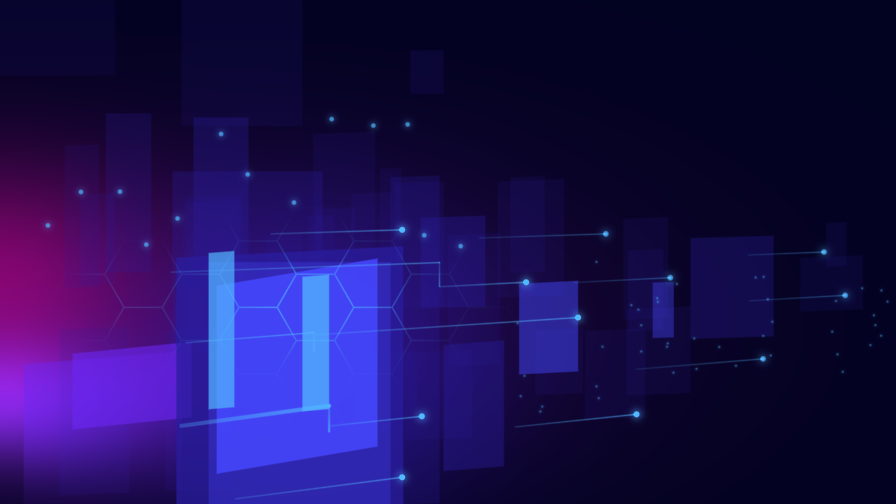
This background is drawn by a WebGL 1 fragment shader. Its source:

```glsl
precision highp float;
uniform vec2 u_resolution;

const vec3 NAVY = vec3(0.008, 0.008, 0.13);
const vec3 INDIGO = vec3(0.16, 0.11, 0.62);
const vec3 BLUE = vec3(0.27, 0.28, 1.0);
const vec3 VIOLET = vec3(0.42, 0.15, 0.96);
const vec3 CYAN = vec3(0.32, 0.72, 1.0);

float hash(float n) {
  return fract(sin(n * 127.1) * 43758.5);
}

float glow(vec2 p, vec2 center, vec2 radius) {
  vec2 d = (p - center) / radius;
  return exp(-dot(d, d));
}

// Upright panel; box holds left, bottom, right, top; slope tilts its ends
float panel(vec2 p, vec4 box, float slope, float aa) {
  vec2 center = 0.5 * (box.xy + box.zw);
  p.y -= slope * (p.x - center.x);
  vec2 d = abs(p - center) - 0.5 * (box.zw - box.xy);
  return 1.0 - smoothstep(-aa, aa, max(d.x, d.y));
}

float stroke(vec2 p, vec2 a, vec2 b, float width, float aa) {
  vec2 ab = b - a;
  float along = clamp(dot(p - a, ab) / dot(ab, ab), 0.0, 1.0);
  float d = length(p - a - ab * along);
  return (1.0 - smoothstep(width - aa, width + aa, d)) * mix(0.4, 1.0, along);
}

float dot2d(vec2 p, vec2 center, float radius, float aa) {
  float d = length(p - center);
  return 1.0 - smoothstep(radius - aa, radius + aa, d) + 0.35 * exp(-d * d / (radius * radius * 5.0));
}

// Trace running to a lit end, tilted more the lower it lies
float tracer(vec2 p, vec2 end, float len, float aa) {
  float slope = 0.03 + 0.2 * (0.55 - end.y);
  vec2 start = end - len * vec2(1.0, slope);
  return 0.55 * stroke(p, start, end, 0.0014, aa) + dot2d(p, end, 0.0055, aa);
}

// Outline of a flat-topped honeycomb with a cell centered at the origin
float honeycomb(vec2 p, float side, float aa) {
  vec2 period = side * vec2(3.0, 1.732);
  vec2 a = mod(p, period) - 0.5 * period;
  vec2 b = mod(p - 0.5 * period, period) - 0.5 * period;
  vec2 q = abs(dot(a, a) < dot(b, b) ? a : b);
  float d = 0.866 * side - max(q.y, dot(q, vec2(0.866, 0.5)));
  return 1.0 - smoothstep(0.0012 - aa, 0.0012 + aa, d);
}

void main() {
  vec2 p = gl_FragCoord.xy / u_resolution.y;
  float aa = 1.0 / u_resolution.y;

  // Ambient glows
  vec3 col = NAVY;
  col += vec3(0.14, 0.02, 0.11) * glow(p, vec2(0.45, 0.36), vec2(0.75, 0.34));
  col += vec3(0.42, 0.0, 0.23) * glow(p, vec2(-0.03, 0.44), vec2(0.3, 0.23));
  col += vec3(0.32, 0.13, 0.62) * glow(p, vec2(0.0, 0.2), vec2(0.24, 0.12));
  col += vec3(0.05, 0.04, 0.3) * glow(p, vec2(0.6, 0.28), vec2(0.34, 0.28));

  // Scattered faint panels, shrinking to the right
  for (int i = 0; i < 26; i++) {
    float n = float(i) + 1.0;
    float x = 0.1 + 1.6 * hash(n);
    float spread = mix(0.36, 0.1, x / 1.78);
    vec2 c = vec2(x, 0.4 + spread * (2.0 * hash(n + 40.0) - 1.0));
    vec2 h = vec2(0.02 + 0.05 * hash(n + 80.0), spread * (0.25 + 0.35 * hash(n + 120.0)));
    col = mix(col, INDIGO, 0.13 * panel(p, vec4(c - h, c + h), 0.04, aa));
  }

  // Dim upper panels
  col = mix(col, INDIGO, 0.10 * panel(p, vec4(0.0, 0.85, 0.228, 1.1), 0.0, aa));
  col = mix(col, INDIGO, 0.12 * panel(p, vec4(0.36, 0.75, 0.6, 1.1), 0.0, aa));
  col = mix(col, INDIGO, 0.14 * panel(p, vec4(0.814, 0.814, 0.88, 0.9), 0.0, aa));
  col = mix(col, INDIGO, 0.22 * panel(p, vec4(0.21, 0.46, 0.3, 0.775), 0.0, aa));
  col = mix(col, INDIGO, 0.32 * panel(p, vec4(0.384, 0.465, 0.493, 0.767), 0.0, aa));
  col = mix(col, INDIGO, 0.28 * panel(p, vec4(0.342, 0.3, 0.64, 0.66), 0.0, aa));

  // Right-hand panels
  col = mix(col, INDIGO, 0.25 * panel(p, vec4(0.775, 0.0, 0.872, 0.65), 0.03, aa));
  col = mix(col, INDIGO, 0.35 * panel(p, vec4(0.835, 0.39, 0.963, 0.57), 0.03, aa));
  col = mix(col, INDIGO, 0.40 * panel(p, vec4(0.88, 0.07, 1.0, 0.32), 0.08, aa));
  col = mix(col, BLUE, 0.48 * panel(p, vec4(1.03, 0.26, 1.147, 0.44), 0.05, aa));
  col = mix(col, BLUE, 0.38 * panel(p, vec4(1.295, 0.33, 1.337, 0.44), 0.03, aa));
  col = mix(col, INDIGO, 0.32 * panel(p, vec4(1.37, 0.33, 1.535, 0.53), 0.03, aa));

  // Violet panels on the left
  float violetFade = glow(p, vec2(0.12, 0.22), vec2(0.3, 0.16));
  col = mix(col, VIOLET, 0.5 * violetFade * panel(p, vec4(0.047, -0.1, 0.36, 0.29), 0.08, aa));
  col = mix(col, VIOLET, 0.6 * panel(p, vec4(0.144, 0.16, 0.38, 0.31), 0.1, aa));

  // Bright central stack
  col = mix(col, INDIGO, 0.75 * panel(p, vec4(0.35, -0.1, 0.8, 0.5), 0.05, aa));
  col = mix(col, BLUE, 0.3 * panel(p, vec4(0.414, -0.1, 0.775, 0.48), 0.0, aa));
  col = mix(col, BLUE, 0.85 * panel(p, vec4(0.43, 0.087, 0.749, 0.46), 0.17, aa));
  col = mix(col, CYAN, 0.7 * panel(p, vec4(0.414, 0.19, 0.465, 0.5), 0.08, aa));
  col = mix(col, CYAN, 0.75 * panel(p, vec4(0.6, 0.186, 0.653, 0.453), 0.08, aa));

  // Honeycomb over the center, fainter on the left
  float veil = glow(p, vec2(0.61, 0.4), vec2(0.2, 0.09)) + 0.25 * glow(p, vec2(0.25, 0.41), vec2(0.09, 0.07));
  col = mix(col, CYAN, 0.8 * veil * honeycomb(p - vec2(0.512, 0.456), 0.076, aa));

  // Stepped traces
  float light = stroke(p, vec2(0.34, 0.46), vec2(0.872, 0.479), 0.0014, aa) * 0.5;
  light += stroke(p, vec2(0.872, 0.479), vec2(0.872, 0.432), 0.0014, aa) * 0.5;
  light += stroke(p, vec2(0.37, 0.32), vec2(0.623, 0.34), 0.0014, aa) * 0.6;
  light += stroke(p, vec2(0.623, 0.34), vec2(0.623, 0.305), 0.0014, aa) * 0.6;
  light += stroke(p, vec2(0.36, 0.155), vec2(0.653, 0.195), 0.004, aa) * 0.7;
  light += stroke(p, vec2(0.653, 0.195), vec2(0.653, 0.144), 0.002, aa) * 0.7;

  // Traces with lit ends
  light += tracer(p, vec2(0.798, 0.544), 0.26, aa) + tracer(p, vec2(1.044, 0.44), 0.17, aa);
  light += tracer(p, vec2(1.147, 0.37), 0.52, aa) + tracer(p, vec2(0.837, 0.174), 0.18, aa);
  light += tracer(p, vec2(0.798, 0.053), 0.33, aa) + tracer(p, vec2(1.263, 0.178), 0.24, aa);
  light += 0.6 * (tracer(p, vec2(1.202, 0.536), 0.25, aa) + tracer(p, vec2(1.33, 0.449), 0.19, aa));
  light += 0.6 * (tracer(p, vec2(1.635, 0.5), 0.15, aa) + tracer(p, vec2(1.677, 0.414), 0.19, aa));
  light += 0.6 * tracer(p, vec2(1.514, 0.288), 0.25, aa);

  // Sparks: larger above on the left, tiny along the right
  for (int i = 0; i < 40; i++) {
    float n = float(i) + 200.0;
    vec2 r = vec2(hash(n), hash(n + 60.0));
    light += 0.35 * dot2d(p, vec2(1.0 + 0.77 * r.x, mix(0.17, 0.5, mix(r.y, 0.6, r.x * 0.5))), 0.0018, aa);
    if (i < 13) {
      vec2 spot = vec2(0.07 + 0.07 * (float(i) + r.x * 0.6), 0.5 + 0.27 * r.y);
      light += 0.55 * dot2d(p, spot, 0.0045, aa);
    }
  }
  col = mix(col, CYAN, clamp(light, 0.0, 1.0));

  gl_FragColor = vec4(col, 1.0);
}
```
